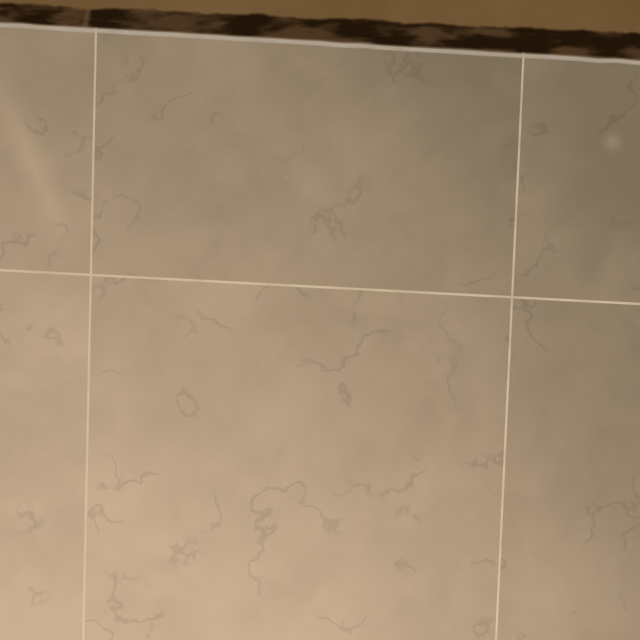
Reproduce this texture procedurally as a WebGL 1 fragment shader.

```glsl
precision highp float;
// Large beige stone tiles with thin pale joints, seen slightly askew below a dark gap.
// Skewed tile coordinates give the joints; layered value noise, seeded per tile,
// mottles the stone, and a broad gradient lights it from the lower left.
uniform vec2 u_resolution;

float hash(vec2 p) {
    vec3 q = fract(vec3(p.xyx) * 0.1031);
    q += dot(q, q.yzx + 33.33);
    return fract((q.x + q.y) * q.z);
}

float noise(vec2 p) {
    vec2 i = floor(p), f = fract(p);
    f = f * f * (3.0 - 2.0 * f);
    return mix(mix(hash(i), hash(i + vec2(1.0, 0.0)), f.x),
               mix(hash(i + vec2(0.0, 1.0)), hash(i + vec2(1.0, 1.0)), f.x), f.y);
}

float fbm(vec2 p) {
    float sum = 0.0, amp = 0.5;
    for (int i = 0; i < 5; i++) {
        sum += amp * noise(p);
        p = mat2(1.6, 1.2, -1.2, 1.6) * p + 7.3;
        amp *= 0.5;
    }
    return sum;
}

// Soft line of the given half width
float line(float dist, float halfWidth, float blur) {
    return 1.0 - smoothstep(halfWidth - blur, halfWidth + blur, abs(dist));
}

vec3 stone(vec2 p, vec2 tile) {
    vec2 q = p + 5.0 * vec2(hash(tile + 20.0), hash(tile + 47.0));
    float cloud = fbm(q * 6.0) - 0.48;
    float grain = fbm(q * 24.0 + 3.0 * cloud) - 0.48;

    // Warm light falling off to the upper right
    float light = 1.15 - 0.9 * p.y - 0.65 * p.x * p.x;
    light += 0.36 * cloud + 0.18 * grain + 0.06 * (hash(tile + 9.0) - 0.5);
    vec3 color = mix(vec3(0.53, 0.465, 0.375), vec3(0.77, 0.665, 0.55), clamp(light, -0.15, 1.1));

    // Short dark veins in scattered patches
    float vein = 1.0 - smoothstep(0.0, 0.035, abs(fbm(q * 13.0 + 11.0) - 0.5));
    color *= 1.0 - 0.07 * vein * smoothstep(0.48, 0.72, noise(q * 17.0 + 31.0));

    // Pale slanting streak and a small worn spot
    float streak = line(p.x - 0.045 - 0.42 * (0.76 - p.y), 0.015, 0.025);
    streak *= smoothstep(0.6, 0.68, p.y) * (1.0 - smoothstep(0.78, 0.9, p.y));
    float spot = exp(-dot(p - vec2(0.957, 0.778), p - vec2(0.957, 0.778)) * 6000.0);
    return color + vec3(0.05, 0.043, 0.035) * streak + 0.07 * spot;
}

void main() {
    vec2 p = gl_FragCoord.xy / u_resolution;
    float blur = max(0.0013, 0.8 / min(u_resolution.x, u_resolution.y));

    // Tile coordinates: joints lie on whole numbers
    vec2 size = vec2(0.645 + 0.026 * p.y, 0.66);
    vec2 uv = vec2(p.x - 0.130 - 0.021 * p.y, p.y - 0.578 + 0.053 * p.x) / size;
    vec2 tile = floor(uv);
    vec2 toJoint = (fract(uv + 0.5) - 0.5) * size;

    vec3 color = stone(p, tile);
    float wear = 0.72 + 0.28 * noise(p * 45.0);
    float joint = max(line(toJoint.x, 0.0017, blur), line(toJoint.y, 0.0019, blur));
    vec3 grout = mix(vec3(0.72, 0.66, 0.56), vec3(0.87, 0.77, 0.65), 1.0 - 0.65 * p.y);
    color = mix(color, grout, joint * wear);

    // Pale upper rim of the tiles
    float rim = p.y - 0.961 + 0.059 * p.x + 0.0015 * (noise(p * 30.0) - 0.5);
    color = mix(color, vec3(0.69, 0.64, 0.57), line(rim, 0.0033, blur * 1.5) * wear);

    // Dark gap with rough brown patches and one lighter break
    float rough = fbm(p * vec2(18.0, 60.0));
    vec3 gap = mix(vec3(0.13, 0.08, 0.03), vec3(0.29, 0.21, 0.13), smoothstep(0.35, 0.68, rough));
    float chip = line(p.x - 0.137 - 0.2 * (p.y - 0.98), 0.004, 0.004);
    gap = mix(gap, vec3(0.40, 0.31, 0.21), 0.7 * chip);
    color = mix(color, gap, smoothstep(0.002, 0.008, rim));

    // Ochre wall above the gap
    float wall = p.y - 0.994 + 0.047 * p.x + 0.012 * (fbm(p * vec2(22.0, 9.0)) - 0.48);
    vec3 ochre = vec3(0.44, 0.335, 0.205) + 0.06 * (fbm(p * 9.0) - 0.48);
    color = mix(color, ochre, smoothstep(-0.003, 0.004, wall));

    gl_FragColor = vec4(color, 1.0);
}
```
